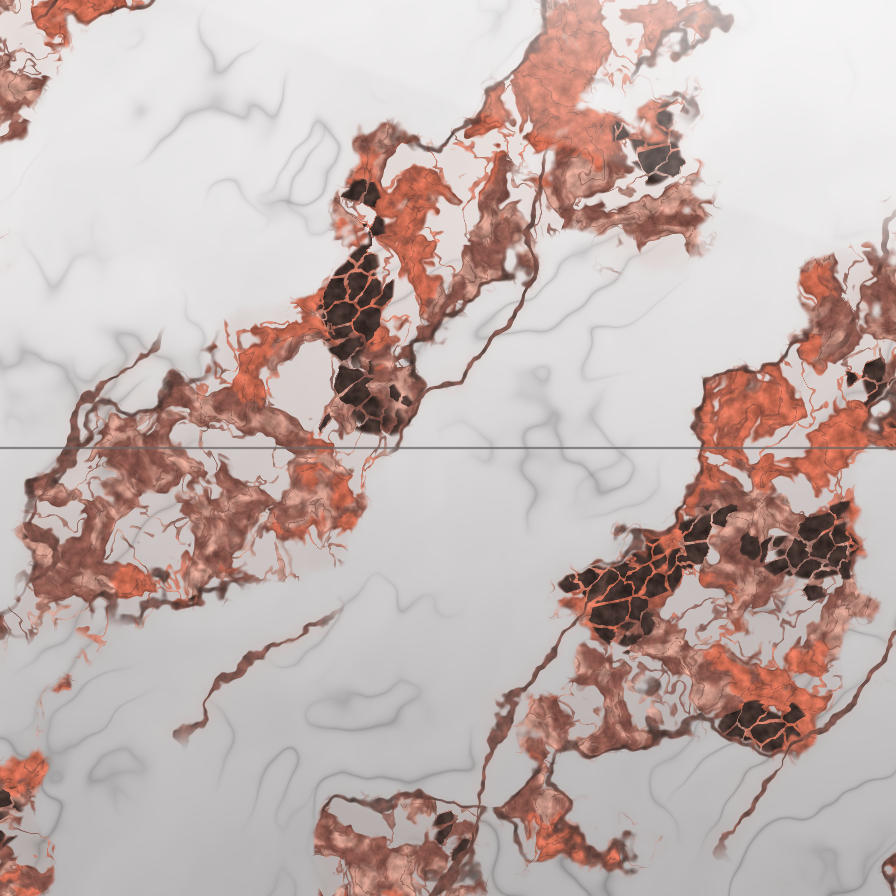
Reproduce this texture procedurally as a WebGL 2 fragment shader.

```glsl
#version 300 es
precision highp float;

uniform vec2 u_resolution;
out vec4 fragColor;

// Palette
const vec3 STONE_LIT = vec3(0.915, 0.908, 0.908);
const vec3 STONE_DIM = vec3(0.715, 0.705, 0.708);
const vec3 RUST = vec3(0.54, 0.34, 0.30);
const vec3 SALMON = vec3(0.80, 0.60, 0.54);
const vec3 ORANGE = vec3(0.81, 0.42, 0.32);
const vec3 CHAR = vec3(0.25, 0.19, 0.175);
const vec3 GLOSS = vec3(0.98, 0.975, 0.975);

// Layout, in canvas units
const vec2 ALONG = vec2(0.64, 0.77);
const vec2 ACROSS = vec2(0.77, -0.64);
const float BAND_PERIOD = 0.46;
const float BAND_OFFSET = -0.08;
const float BAND_HALF_WIDTH = 0.075;
const float VEIN_PERIOD = 0.29;
const float VEIN_HALF_WIDTH = 0.0032;
const float CLAST_SCALE = 40.0;
const float CLUSTER_LEVEL = 0.38;
const float HOLE_BIAS = 0.07;
const float SEAM_Y = 0.5;
const float SEAM_HALF_WIDTH = 0.0008;
const vec2 GLARE_START = vec2(0.2, 1.0);
const vec2 GLARE_NORMAL = vec2(0.35, 0.937);

vec2 hash2(vec2 cell) {
    vec3 q = fract(cell.xyx * vec3(0.1031, 0.1030, 0.0973));
    q += dot(q, q.yzx + 33.33);
    return fract((q.xx + q.yz) * q.zy);
}

float cornerSlope(vec2 cell, vec2 offset) {
    float angle = 6.2832 * hash2(cell).x;
    return dot(vec2(cos(angle), sin(angle)), offset);
}

float gradientNoise(vec2 p) {
    vec2 i = floor(p), f = fract(p), e = vec2(1.0, 0.0);
    vec2 w = f * f * f * (f * (f * 6.0 - 15.0) + 10.0);
    float low = mix(cornerSlope(i, f), cornerSlope(i + e, f - e), w.x);
    float high = mix(cornerSlope(i + e.yx, f - e.yx), cornerSlope(i + 1.0, f - 1.0), w.x);
    return 1.4 * mix(low, high, w.y);
}

float fbm(vec2 p) {
    float sum = 0.0, amp = 0.55;
    for (int k = 0; k < 4; k++) {
        sum += amp * gradientNoise(p);
        p = mat2(1.6, 1.2, -1.2, 1.6) * p + 11.7;
        amp *= 0.5;
    }
    return sum;
}

// x: gap between the two nearest sites, y: random value of the cell
vec2 voronoi(vec2 p) {
    vec2 i = floor(p), f = fract(p);
    float first = 8.0, second = 8.0, id = 0.0;
    for (int y = -1; y <= 1; y++)
    for (int x = -1; x <= 1; x++) {
        vec2 cell = vec2(x, y);
        vec2 h = hash2(i + cell + 71.0);
        float d = length(cell + h - f);
        if (d < first) { second = first; first = d; id = h.y; }
        else second = min(second, d);
    }
    return vec2(second - first, id);
}

// Distance to the nearest line of a repeated family
float lineDistance(float x, float period) {
    return abs(fract(x / period + 0.5) - 0.5) * period;
}

void main() {
    vec2 p = gl_FragCoord.xy / u_resolution;
    float pixel = 1.0 / u_resolution.y;
    vec2 frame = vec2(dot(p, ACROSS), dot(p, ALONG));
    vec2 warp = vec2(fbm(p * 4.0 + 2.3), fbm(p * 4.0 + 19.1));
    float fine = fbm(p * 75.0);

    // White ground with soft clouds and diagonal grey streaks
    vec3 color = mix(STONE_DIM, STONE_LIT, smoothstep(-0.1, 0.9, p.y));
    color += 0.035 * fbm(frame * vec2(7.0, 3.0) + warp);
    for (int k = 0; k < 2; k++) {
        float s = 1.0 + float(k);
        float streak = gradientNoise(frame * vec2(7.0, 1.8) * s + 1.1 * warp + 31.0 * s);
        float gate = smoothstep(0.0, 0.45, gradientNoise(p * 4.0 + 47.0 * s));
        color -= 0.15 * gate * exp(-26.0 * abs(streak));
    }

    // Ragged diagonal bands: positive inside
    float across = frame.x - BAND_OFFSET + 0.16 * warp.x + 0.1 * gradientNoise(p * 2.2 + 8.0);
    float body = BAND_HALF_WIDTH + 0.16 * gradientNoise(p * 3.1 + 5.0)
        + 0.09 * fbm(p * 12.0) - lineDistance(across, BAND_PERIOD);
    color *= mix(vec3(1.0), vec3(0.98, 0.95, 0.94), smoothstep(-0.03, 0.03, body));

    // Lace of copper mineral, broken by white holes
    vec2 q = p + 0.035 * vec2(fbm(p * 13.0 + 3.0), fbm(p * 13.0 + 27.0));
    float lace = HOLE_BIAS + fbm(q * 15.0 + 41.0);
    float thread = abs(fbm(q * 19.0 + 63.0));
    float mineral = smoothstep(-0.035, 0.035, min(lace, body * 5.0));
    float threads = (1.0 - smoothstep(0.015, 0.055, thread)) * smoothstep(-0.02, 0.01, body);
    mineral = max(mineral, 0.8 * threads);

    // Mineral tones, with brown rims and thin dark folds
    float tone = fbm(q * 30.0 + 14.0);
    vec3 copper = mix(RUST, SALMON, smoothstep(-0.16, 0.24, tone));
    float glow = gradientNoise(p * 5.0 + 33.0) + 0.7 * fbm(q * 24.0 + 52.0);
    copper = mix(copper, ORANGE, 0.9 * smoothstep(0.08, 0.22, glow));
    float fold = 1.0 - smoothstep(0.0, 0.05, abs(fbm(q * 26.0 + 90.0)));
    float rim = 1.0 - smoothstep(0.0, 0.07, abs(lace - 0.05));
    copper = mix(copper, RUST * 0.8, max(0.55 * fold, 0.45 * rim));
    copper *= 1.0 + 0.4 * fine;
    color = mix(color, copper, mineral);

    // Dark clasts packed in clusters, parted by copper cracks
    vec2 cells = voronoi((frame + 0.012 * warp) * vec2(1.2, 0.85) * CLAST_SCALE + 0.5 * tone);
    float packing = gradientNoise(p * 6.5 + 22.0) + 0.3 * (cells.y - 0.5);
    float cluster = smoothstep(CLUSTER_LEVEL, CLUSTER_LEVEL + 0.04, packing)
        * smoothstep(0.008, 0.02, body);
    float clast = cluster * smoothstep(0.06, 0.15, cells.x);
    color = mix(color, copper, 0.8 * cluster);
    color = mix(color, CHAR * (1.0 + 0.7 * fine), clast);

    // Dark selvage along parts of the band edges
    float selvage = (1.0 - smoothstep(0.002, 0.009, abs(body - 0.004)))
        * smoothstep(0.05, 0.3, gradientNoise(p * 4.5 + 77.0));
    color = mix(color, mix(CHAR, RUST, 0.4 + fine), 0.85 * selvage);

    // Solitary thin veins with a faint halo
    float course = dot(p, vec2(0.84, -0.54)) + 0.1 * gradientNoise(p * 3.6 + 12.0)
        + 0.035 * fbm(p * 15.0 + 6.0);
    float veinGap = lineDistance(course - 0.1, VEIN_PERIOD);
    float veinGate = smoothstep(0.0, 0.2, gradientNoise(p * 2.8 + 58.0));
    float veinWidth = VEIN_HALF_WIDTH * (1.0 + 1.2 * gradientNoise(p * 17.0));
    float vein = 1.0 - smoothstep(veinWidth - pixel, veinWidth + 1.5 * pixel, veinGap);
    color = mix(color, SALMON, 0.25 * veinGate * exp(-veinGap * 130.0));
    color = mix(color, mix(RUST, CHAR, 0.35 + fine), 0.9 * vein * veinGate);

    // Joint between slabs
    float seam = 1.0 - smoothstep(SEAM_HALF_WIDTH, SEAM_HALF_WIDTH + pixel, abs(p.y - SEAM_Y));
    color = mix(color, vec3(0.42, 0.40, 0.40), 0.75 * seam);

    // Glossy reflection over the upper right
    float glare = dot(p - GLARE_START, GLARE_NORMAL);
    float wash = 0.2 * smoothstep(-0.005, 0.005, glare) + 0.5 * smoothstep(0.0, 0.28, glare);
    color = mix(color, GLOSS, wash);

    fragColor = vec4(clamp(color, 0.0, 1.0), 1.0);
}
```
